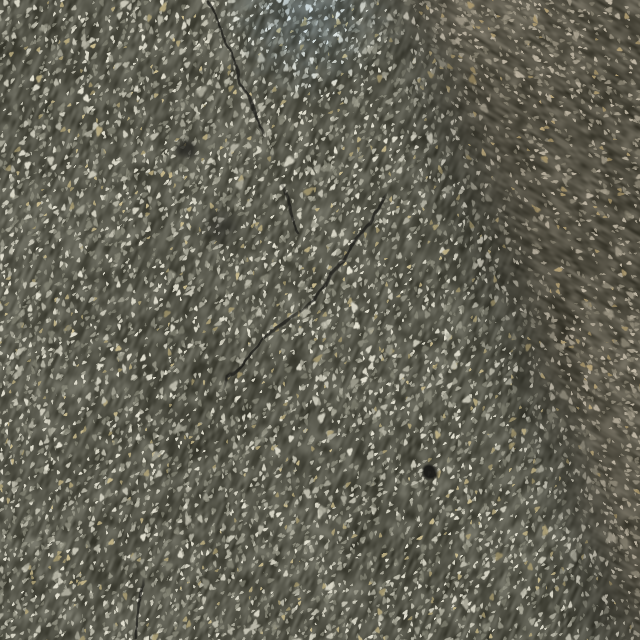
A three.js fragment shader for this texture:

```glsl
// Worn asphalt with pale elongated grit, a darker seam, thin cracks and small pits.
varying vec2 vUv;

const vec3 TAR = vec3(0.20, 0.20, 0.16);
const vec3 BINDER = vec3(0.48, 0.48, 0.43);
const vec3 GREY_GRIT = vec3(0.51, 0.51, 0.45);
const vec3 PALE_GRIT = vec3(0.90, 0.89, 0.83);
const vec3 OCHRE_GRIT = vec3(0.74, 0.66, 0.42);
const vec3 PIT = vec3(0.10, 0.10, 0.09);

float hash(vec2 p) {
  vec3 q = fract(p.xyx * vec3(0.1031, 0.1030, 0.0973));
  q += dot(q, q.yzx + 33.33);
  return fract((q.x + q.y) * q.z);
}

float noise(vec2 p) {
  vec2 i = floor(p);
  vec2 f = fract(p);
  f = f * f * (3.0 - 2.0 * f);
  float low = mix(hash(i), hash(i + vec2(1.0, 0.0)), f.x);
  float high = mix(hash(i + vec2(0.0, 1.0)), hash(i + 1.0), f.x);
  return mix(low, high, f.y);
}

float fbm(vec2 p) {
  float sum = 0.0;
  float weight = 0.5;
  for (int i = 0; i < 4; i++) {
    sum += weight * noise(p);
    p = p * 2.03 + 17.1;
    weight *= 0.5;
  }
  return sum / 0.9375;
}

// Coordinates along (x) and across (y) a direction.
vec2 alongAcross(vec2 p, float angle) {
  float c = cos(angle);
  float s = sin(angle);
  return vec2(c * p.x + s * p.y, c * p.y - s * p.x);
}

// Signed horizontal distance to the slanting seam, positive on the right.
float seamSide(vec2 p) {
  return p.x - 0.66 - 0.33 * (1.0 - p.y) + 0.05 * (fbm(p * 7.0) - 0.5);
}

float grainAngle(float side) {
  return mix(1.15, 2.60, smoothstep(-0.10, 0.10, side));
}

// Streaked binder texture running in one direction.
float streaks(vec2 p, float angle) {
  vec2 q = alongAcross(p, angle);
  return 0.65 * noise(q * vec2(75.0, 190.0)) + 0.35 * noise(q * vec2(38.0, 85.0) + 9.0);
}

// Scatters one size of soft, irregular pebbles over a colour.
vec3 addGrit(vec3 color, vec2 p, float cells, float density, float angle, float gain, float seed) {
  vec2 home = floor(p * cells);
  for (int y = -1; y <= 1; y++) {
    for (int x = -1; x <= 1; x++) {
      vec2 id = home + vec2(float(x), float(y));
      vec2 key = id + seed;
      vec2 center = id + vec2(hash(key + 11.0), hash(key + 29.0));
      float turn = angle + 1.5 * (hash(key + 43.0) - 0.5);
      vec2 q = alongAcross(p * cells - center, turn);
      float size = mix(0.7, 1.2, hash(key + 57.0));
      q /= size * vec2(0.42, mix(0.19, 0.32, hash(key + 71.0)));
      float lump = 0.14 * sin(3.0 * atan(q.y, q.x + 0.0001) + 6.28 * hash(key + 83.0));
      float cover = 1.0 - smoothstep(0.50, 1.15, length(q) + lump);
      float shown = step(hash(key + 97.0), density);
      float bright = pow(hash(key + 113.0), 1.4) * gain;
      vec3 stone = mix(GREY_GRIT, PALE_GRIT, bright);
      stone = mix(stone, OCHRE_GRIT, 0.65 * step(0.92, hash(key + 131.0)));
      color = mix(color, stone, cover * shown * mix(0.75, 1.0, bright));
    }
  }
  return color;
}

// Ragged hairline between two points, broken up along its length.
float crack(vec2 p, vec2 a, vec2 b) {
  p += 0.022 * (vec2(fbm(p * 22.0), fbm(p * 22.0 + 40.0)) - 0.5);
  vec2 ab = b - a;
  float t = clamp(dot(p - a, ab) / dot(ab, ab), 0.0, 1.0);
  float line = 1.0 - smoothstep(0.0008, 0.0034, length(p - a - ab * t));
  return line * smoothstep(0.25, 0.55, noise(p * 16.0 + 3.0));
}

float spot(vec2 p, vec2 center, float radius, float blur) {
  float ragged = 0.5 * radius * (noise(p * 90.0) - 0.5);
  return 1.0 - smoothstep(radius - blur, radius + blur, length(p - center) + ragged);
}

void main() {
  vec2 p = vUv;
  float side = seamSide(p);
  float right = smoothstep(-0.06, 0.06, side);
  float angle = grainAngle(side);
  float patches = fbm(p * 5.0 + 2.0);

  // Binder
  float tone = mix(streaks(p, 1.15), streaks(p, 2.60), right);
  tone += 0.35 * (patches - 0.5) + 0.25 * (fbm(p * 26.0) - 0.5);
  vec3 color = mix(TAR, BINDER, clamp(tone, 0.0, 1.0));

  // Grit, from fine to coarse
  float density = 0.56 + 0.5 * (patches - 0.5);
  float gain = mix(1.0, 0.72, right);
  color = addGrit(color, p, mix(100.0, 104.0, 0.0), density, angle, gain, 200.0);
  color = addGrit(color, p, 70.0, density * mix(0.85, 0.55, right), angle, gain, 500.0);
  color = addGrit(color, p, 48.0, 0.08, angle, gain * 0.9, 800.0);

  // Broad stains: seam shadow, brown right side, cool patch at the top
  float seam = exp(-pow((side + 0.02) / 0.06, 2.0));
  color *= 1.0 - 0.16 * seam;
  color *= mix(vec3(1.0), vec3(1.0, 0.96, 0.94), right);
  color *= mix(vec3(1.0), vec3(0.95, 1.02, 1.12), spot(p, vec2(0.48, 0.98), 0.08, 0.08));
  color *= 1.0 - 0.35 * spot(p, vec2(0.345, 0.645), 0.022, 0.02);

  // Cracks and pits
  float cracks = crack(p, vec2(0.21, 0.0), vec2(0.245, 0.26));
  cracks = max(cracks, crack(p, vec2(0.30, 0.28), vec2(0.35, 0.41)));
  cracks = max(cracks, crack(p, vec2(0.35, 0.41), vec2(0.50, 0.54)));
  cracks = max(cracks, crack(p, vec2(0.50, 0.54), vec2(0.62, 0.72)));
  cracks = max(cracks, crack(p, vec2(0.465, 0.635), vec2(0.42, 0.77)));
  cracks = max(cracks, crack(p, vec2(0.42, 0.77), vec2(0.33, 1.0)));
  color = mix(color, PIT, 0.75 * cracks);
  color = mix(color, PIT, 0.95 * spot(p, vec2(0.672, 0.264), 0.011, 0.004));
  color = mix(color, PIT, 0.65 * spot(p, vec2(0.292, 0.768), 0.014, 0.007));

  gl_FragColor = vec4(color, 1.0);
}
```
